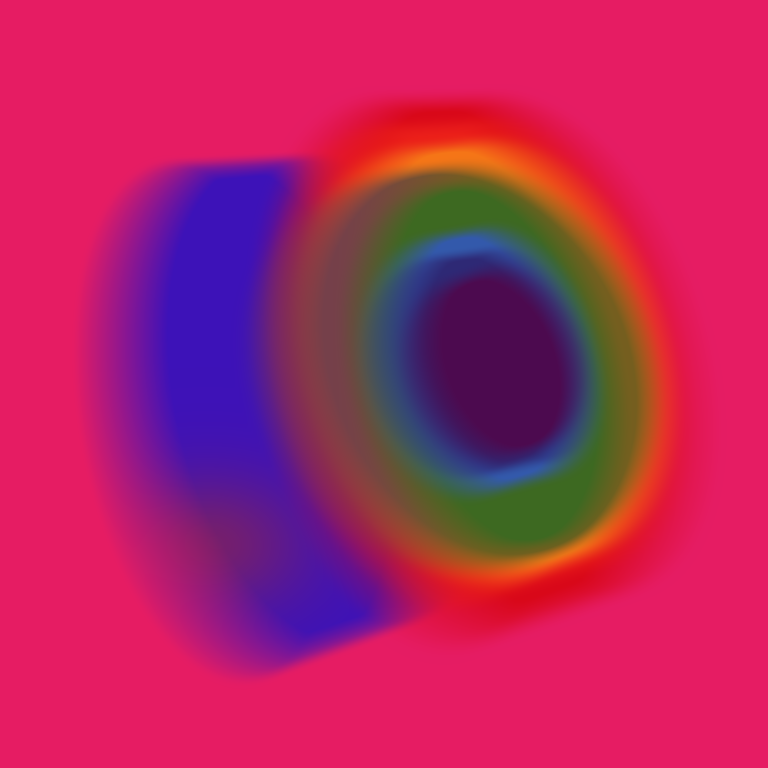
This background is drawn by a three.js fragment shader. Its source:

```glsl
varying vec2 vUv;

// Soft coverage of a slanted ellipse; axis holds its top (xy) and bottom (zw)
float slantedEllipse(vec2 p, vec4 axis, float halfWidth, float softness) {
  vec2 spine = 0.5 * (axis.xy - axis.zw);
  vec2 d = p - 0.5 * (axis.xy + axis.zw);
  float y = d.y / spine.y;
  float x = (d.x - spine.x * y) / halfWidth;
  return 1.0 - smoothstep(1.0 - softness, 1.0 + softness, length(vec2(x, y)));
}

// Mean coverage of an ellipse sliding from one pose to another
float sweep(vec4 startAxis, float startWidth, vec4 endAxis, float endWidth, float softness) {
  float total = 0.0;
  for (int i = 0; i < 32; i++) {
    float t = (float(i) + 0.5) / 32.0;
    total += slantedEllipse(vUv, mix(startAxis, endAxis, t), mix(startWidth, endWidth, t), softness);
  }
  return min(1.0, 1.5 * total / 32.0);
}

void main() {
  vec3 color = vec3(0.90, 0.11, 0.39);

  // Violet body with a warm patch low on its side
  vec2 patchOffset = (vUv - vec2(0.27, 0.29)) / vec2(0.13, 0.09);
  vec3 bodyColor = mix(vec3(0.24, 0.07, 0.72), vec3(0.50, 0.13, 0.37), 0.85 * exp(-dot(patchOffset, patchOffset)));
  float body = sweep(vec4(0.221, 0.788, 0.313, 0.111), 0.165,
                     vec4(0.417, 0.798, 0.521, 0.190), 0.182, 0.03);
  color = mix(color, bodyColor, body);

  // Red outer halo
  float halo = sweep(vec4(0.482, 0.870, 0.573, 0.151), 0.200,
                     vec4(0.664, 0.875, 0.807, 0.232), 0.191, 0.05);
  color = mix(color, vec3(0.85, 0.03, 0.10), halo);

  // Scarlet and orange rims
  float scarlet = sweep(vec4(0.482, 0.837, 0.573, 0.203), 0.181,
                        vec4(0.658, 0.848, 0.788, 0.268), 0.173, 0.04);
  color = mix(color, vec3(0.92, 0.12, 0.10), scarlet);
  float orange = sweep(vec4(0.521, 0.805, 0.625, 0.232), 0.189,
                       vec4(0.658, 0.820, 0.768, 0.284), 0.168, 0.05);
  color = mix(color, vec3(0.96, 0.46, 0.09), orange);

  // Brown face, turning olive to the right
  vec3 faceColor = mix(vec3(0.46, 0.25, 0.29), vec3(0.46, 0.37, 0.12), smoothstep(0.42, 0.65, vUv.x));
  float face = sweep(vec4(0.521, 0.772, 0.599, 0.251), 0.247,
                     vec4(0.625, 0.785, 0.716, 0.290), 0.190, 0.06);
  color = mix(color, faceColor, face);

  // Green ring
  float green = sweep(vec4(0.560, 0.753, 0.638, 0.281), 0.154,
                      vec4(0.638, 0.762, 0.729, 0.297), 0.129, 0.07);
  color = mix(color, vec3(0.24, 0.41, 0.13), green);

  // Blue ring with a navy inner wall
  float blue = sweep(vec4(0.560, 0.690, 0.599, 0.349), 0.120,
                     vec4(0.651, 0.707, 0.723, 0.382), 0.099, 0.07);
  color = mix(color, vec3(0.20, 0.35, 0.67), blue);
  float navy = sweep(vec4(0.560, 0.664, 0.599, 0.375), 0.108,
                     vec4(0.658, 0.678, 0.723, 0.401), 0.086, 0.06);
  color = mix(color, vec3(0.18, 0.16, 0.46), navy);

  // Dark plum core
  float core = sweep(vec4(0.592, 0.629, 0.632, 0.395), 0.095,
                     vec4(0.664, 0.655, 0.710, 0.427), 0.078, 0.14);
  color = mix(color, vec3(0.30, 0.04, 0.31), core);

  gl_FragColor = vec4(color, 1.0);
}
```
